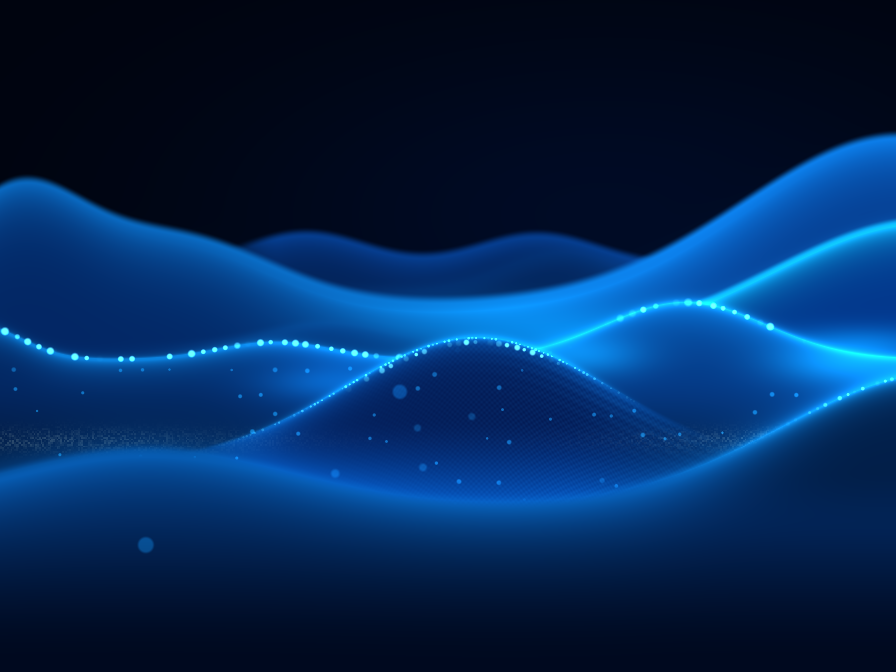
Give the GLSL for this background, as a WebGL 2 fragment shader.

```glsl
#version 300 es
precision highp float;
// Luminous blue hills of light under a night sky, painted back to front.
// Each crest is a sum of Gaussian bumps; its veil glows below the edge.
// Hashed cells scatter beads along the crests, drifting motes and grain.
uniform vec2 u_resolution;
out vec4 fragColor;

float hash(vec2 p) {
  vec3 q = fract(p.xyx * .1031);
  q += dot(q, q.yzx + 33.33);
  return fract((q.x + q.y) * q.z);
}

float bump(float x, float center, float width) {
  float t = (x - center) / width;
  return exp(-t * t);
}

// Soft elliptical light
float glow(vec2 p, float x, float y, float w, float h) {
  return bump(p.x, x, w) * bump(p.y, y, h);
}

// Body with a rim that fades downward; depth is positive inside
vec3 veil(vec3 below, float depth, float soft, vec3 body, vec3 rim, float fall, float alpha) {
  vec3 inside = body + rim * exp(-max(depth, 0.) / fall);
  return mix(below, inside, alpha * smoothstep(-soft, soft, depth));
}

// Row of round lights strung along a crest of the given slope
float beads(float x, float depth, float slope, float density, float radius) {
  float id = floor(x * density);
  float size = radius * (.55 + .45 * hash(vec2(id, density)));
  float jitter = .3 * hash(vec2(id, 5)) - .15;
  float dx = x - (id + .5 + jitter) / density;
  float r = length(vec2(dx, depth - slope * dx));
  return smoothstep(.15, .5, hash(vec2(id, 9))) * smoothstep(size, size * .4, r);
}

// Scattered out-of-focus motes, one candidate per cell
float motes(vec2 p, float density, float radius, float share) {
  vec2 id = floor(p * density);
  vec2 center = id + .25 + .5 * vec2(hash(id + 3.), hash(id + 17.));
  float r = length(p * density - center) / density;
  float size = radius * (.5 + .5 * hash(id + 29.));
  return step(hash(id + 41.), share) * smoothstep(size, size * .4, r);
}

void main() {
  vec2 p = gl_FragCoord.xy / u_resolution * vec2(4. / 3., 1);
  float x = p.x, y = p.y, dx = dFdx(x);
  vec3 cyan = vec3(.08, .7, .9);

  // Night sky
  vec3 col = vec3(0, .014, .055) + vec3(0, .028, .09) * glow(p, .9, .68, .6, .28);

  // Distant twin hills
  float far = .605 + .05 * bump(x, .455, .13) + .048 * bump(x, .8, .13) - y;
  col = veil(col, far, .008, vec3(.01, .12, .32), vec3(.015, .15, .3), .03, smoothstep(.3, .42, x));
  float inner = .565 + .06 * bump(x, .84, .13) - y;
  col = veil(col, inner, .02, vec3(.01, .11, .3), vec3(.01, .13, .22), .03, .6);

  // Broad back ribbon, brightest in its trough
  float back = .55 + .158 * bump(x, .02, .14) + .1 * bump(x, .26, .2) + .25 * bump(x, 1.34, .33) - y;
  float trough = bump(x, .75, .32);
  vec3 body = vec3(.01, .15, .39) + vec3(.01, .08, .16) * smoothstep(.6, 1.1, x);
  col = veil(col, back, .008, body, vec3(.03, .3, .42), .045 + .05 * trough, 1.);
  col += vec3(0, .18, .22) * glow(p, .83, .51, .25, .04);
  col += vec3(.01, .1, .14) * trough * exp(-abs(back - .02) / .014);
  float fold = .485 + .035 * bump(x, .49, .13) - y;
  col = veil(col, fold, .012, vec3(.01, .18, .44), vec3(.02, .14, .2), .02, .7 * bump(x, .47, .17));

  // Right ribbon with a bright cyan rim
  float right = .485 + .19 * bump(x, 1.38, .33) - y;
  float fade = smoothstep(.78, 1.08, x);
  col = veil(col, right, .006, vec3(.01, .21, .54), vec3(.04, .5, .42), .03, fade);
  col += cyan * .3 * fade * exp(-abs(right - .008) / .008);
  col += vec3(.01, .2, .25) * glow(p, 1.28, .49, .12, .025);

  // Beaded middle crest
  float middle = .465 + .05 * bump(x, -.03, .09) + .026 * bump(x, .41, .12) + .085 * bump(x, 1.02, .17) - y;
  float east = smoothstep(.7, .95, x);
  body = vec3(.012, .15, .38) + vec3(.01, .1, .2) * (bump(x, .52, .15) + .6 * east);
  body *= .65 + .35 * smoothstep(.32, .44, y);
  col = veil(col, middle, .004, body, vec3(.02, .28, .4), .02 + .025 * east, 1.);
  col += vec3(.02, .24, .3) * (glow(p, .87, .47, .09, .03) + glow(p, 1.25, .46, .1, .03));
  col += vec3(.01, .14, .2) * glow(p, .49, .43, .1, .025);
  col += cyan * (.3 + .3 * east) * exp(-abs(middle) / .005);
  float strung = smoothstep(.61, .58, x) + smoothstep(.88, .91, x) * smoothstep(1.2, 1.17, x);
  col += vec3(.4, .8, .7) * strung * beads(x, middle, dFdx(middle) / dx, 58., .0078);

  // Central hill: contour lines, woven stipple and a sparkling crest
  float hill = .31 + .188 * bump(x, .71, .28) - y, slope = dFdx(hill) / dx;
  body = vec3(.015, .12, .35) + vec3(0, .09, .18) * smoothstep(.38, .27, y);
  col = veil(col, hill, .004, body, vec3(.01, .2, .34), .022, smoothstep(.25, .42, x) * smoothstep(1.1, .82, x));
  float weave = .4 * sin(x * 800.) * sin(hill * 800.) * bump(x, .85, .25);
  float contour = (.5 + .5 * sin(hill * 420.)) * bump(x, .9, .16) * exp(-max(hill, 0.) / .05);
  col += vec3(.015, .06, .08) * smoothstep(0., .01, hill) * (weave + contour);
  float crest = smoothstep(.28, .55, x) * smoothstep(.98, .8, x);
  col += cyan * .5 * crest * exp(-abs(hill) / .004);
  float sparkle = smoothstep(.5, .62, x) * smoothstep(.84, .81, x);
  col += vec3(.4, .7, .5) * sparkle * beads(x, hill - .007, slope, 80., .0062);
  col += vec3(.25, .45, .35) * crest * beads(x, hill - .001, slope, 170., .003);

  // Floating motes and warm grain over the valley
  float valley = smoothstep(.24, .3, y) * smoothstep(.49, .43, y);
  col += vec3(.05, .28, .36) * valley * (motes(p, 30., .005, .25) + .5 * motes(p + 4., 15., .01, .12));
  float grain = hash(floor(p * 380.)) * bump(y, .345, .022);
  col += vec3(.16, .15, .1) * grain * grain * (bump(x, 0., .33) + bump(x, 1.2, .25));

  // Soft foreground swell, sharper and brighter at the right
  float front = .245 + .085 * bump(x, .22, .3) + .2 * bump(x, 1.4, .33) - y;
  float rise = smoothstep(.9, 1.3, x);
  body = mix(vec3(0, .035, .12), vec3(.01, .16, .38), smoothstep(.01, .29, y));
  body *= 1. - .25 * rise * smoothstep(.2, .3, y);
  col += vec3(.01, .15, .25) * exp(-abs(front) / .03);
  col = veil(col, front, mix(.012, .005, rise), body, vec3(.02, .25, .4), .045 - .02 * rise, 1.);
  col += cyan * .5 * rise * exp(-abs(front) / .007);
  col += vec3(.3, .45, .35) * smoothstep(1.15, 1.28, x) * beads(x, front, dFdx(front) / dx, 90., .005);

  // Two large blurred discs
  float discs = smoothstep(.014, .009, distance(p, vec2(.217, .189))) + smoothstep(.013, .008, distance(p, vec2(.595, .417)));
  col += vec3(.02, .17, .25) * discs;

  fragColor = vec4(min(col, 1.), 1);
}
```
